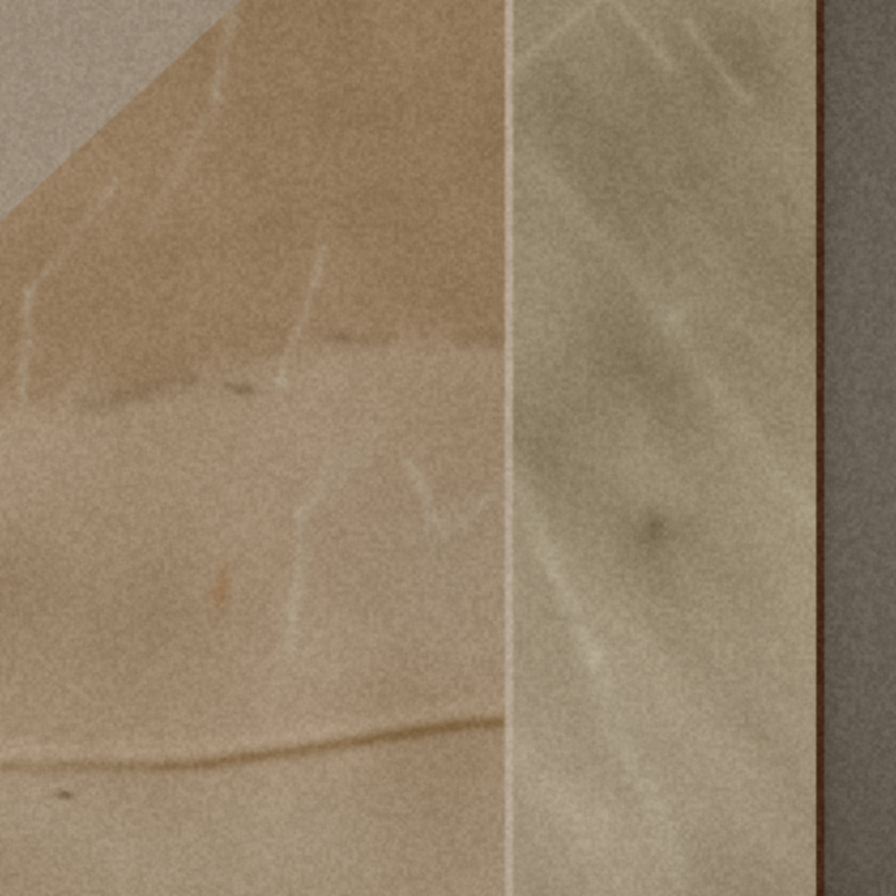
Write a three.js fragment shader that draws this texture.

```glsl
// Draws two veined sandstone tiles with a pale joint, a brown edge strip and a grey wall.
varying vec2 vUv;

float hash(vec2 p) {
  vec3 q = fract(vec3(p.xyx) * 0.1031);
  q += dot(q, q.yzx + 33.33);
  return fract((q.x + q.y) * q.z);
}

float noise(vec2 p) {
  vec2 i = floor(p), f = fract(p);
  f = f * f * (3.0 - 2.0 * f);
  return mix(mix(hash(i), hash(i + vec2(1, 0)), f.x),
             mix(hash(i + vec2(0, 1)), hash(i + vec2(1, 1)), f.x), f.y);
}

float fbm(vec2 p) {
  float sum = 0.0, amp = 0.5;
  for (int i = 0; i < 5; i++) {
    sum += amp * noise(p);
    p = mat2(1.6, 1.2, -1.2, 1.6) * p + 7.3;
    amp *= 0.5;
  }
  return sum;
}

// Soft line from a to b, w wide
float vein(vec2 p, vec2 a, vec2 b, float w) {
  vec2 d = b - a;
  float t = clamp(dot(p - a, d) / dot(d, d), 0.0, 1.0);
  float r = length(p - a - d * t) / w;
  return exp(-r * r);
}

// Soft elliptical patch
float spot(vec2 p, vec2 center, vec2 size) {
  vec2 d = (p - center) / size;
  return exp(-dot(d, d));
}

float band(float x, float center, float halfWidth, float soft) {
  return 1.0 - smoothstep(halfWidth - soft, halfWidth + soft, abs(x - center));
}

vec3 leftTile(vec2 p, vec2 q, float cloud) {
  // Darker ochre layer over a pinker one
  float ridge = 0.535 + 0.08 * smoothstep(0.0, 0.42, q.x);
  float upper = smoothstep(-0.025, 0.03, q.y - ridge);
  vec3 c = mix(vec3(0.615, 0.53, 0.43), vec3(0.575, 0.475, 0.36), upper);
  c = mix(c, vec3(0.63, 0.56, 0.47), 0.6 * spot(p, vec2(0.50, 0.36), vec2(0.12, 0.12)));
  c = mix(c, vec3(0.62, 0.55, 0.455), 0.6 * smoothstep(0.16, 0.08, p.y));
  c += (cloud - 0.48) * vec3(0.10, 0.11, 0.12);

  // Broken dark seam along the ridge
  float seam = exp(-pow((q.y - ridge) / 0.012, 2.0)) * smoothstep(0.4, 0.65, noise(p * 19.0));
  c -= 0.055 * seam * vec3(0.9, 0.9, 1.0);
  c -= 0.12 * spot(q, vec2(0.272, 0.567), vec2(0.02, 0.008));
  c -= 0.09 * spot(q, vec2(0.380, 0.620), vec2(0.013, 0.008));
  c -= 0.05 * spot(q, vec2(0.215, 0.575), vec2(0.018, 0.012));
  c -= 0.14 * spot(q, vec2(0.070, 0.113), vec2(0.010, 0.007));
  c -= vec3(0.02, 0.06, 0.09) * spot(q, vec2(0.247, 0.345), vec2(0.010, 0.025));

  // Ochre stripe rising to the joint
  float stripeY = 0.142 + 0.055 * smoothstep(0.15, 0.62, p.x) + 0.006 * (noise(p * 14.0) - 0.5);
  float below = p.y - stripeY;
  float strength = 0.55 + 0.45 * smoothstep(0.12, 0.25, p.x);
  c -= strength * vec3(0.10, 0.12, 0.15) * exp(-pow(below / 0.008, 2.0));
  c += 0.035 * exp(-pow((below - 0.018) / 0.012, 2.0));

  // Pale veins
  float pale = vein(q, vec2(0.025, 0.54), vec2(0.030, 0.67), 0.007);
  pale += vein(q, vec2(0.030, 0.67), vec2(0.130, 0.80), 0.006);
  pale += 0.6 * vein(q, vec2(0.17, 0.75), vec2(0.245, 0.90), 0.006);
  pale += vein(q, vec2(0.245, 0.90), vec2(0.265, 1.0), 0.008);
  pale += 0.9 * vein(q, vec2(0.315, 0.58), vec2(0.362, 0.72), 0.006);
  pale += 0.8 * vein(q, vec2(0.325, 0.27), vec2(0.338, 0.43), 0.009);
  pale += 0.6 * vein(q, vec2(0.338, 0.43), vec2(0.420, 0.52), 0.012);
  pale += 0.7 * vein(q, vec2(0.455, 0.48), vec2(0.480, 0.42), 0.007);
  pale += 0.6 * vein(q, vec2(0.480, 0.40), vec2(0.560, 0.46), 0.012);
  pale += 0.8 * spot(q, vec2(0.10, 0.565), vec2(0.022, 0.022));
  c += pale * vec3(0.035, 0.05, 0.06) * (0.5 + noise(p * 35.0));

  // Smooth greyer corner cut on the diagonal
  float corner = smoothstep(-0.003, 0.003, p.y - 0.753 - 0.92 * p.x);
  return mix(c, vec3(0.61, 0.55, 0.48) - 0.04 * (p.y - 0.85), corner);
}

vec3 rightTile(vec2 p, vec2 q, float cloud) {
  vec3 c = mix(vec3(0.625, 0.57, 0.475), vec3(0.565, 0.51, 0.41), smoothstep(0.1, 0.75, p.y));
  float streaks = fbm(vec2(dot(q, vec2(0.8, 0.6)) * 14.0, dot(q, vec2(-0.6, 0.8)) * 4.0));
  c += (streaks - 0.48) * 0.13 + (cloud - 0.48) * 0.06;
  c -= 0.05 * spot(q, vec2(0.67, 0.58), vec2(0.06, 0.09));
  c -= 0.05 * spot(q, vec2(0.85, 0.95), vec2(0.07, 0.06));
  c -= 0.05 * spot(q, vec2(0.74, 0.40), vec2(0.05, 0.04));
  c -= 0.10 * spot(q, vec2(0.733, 0.408), vec2(0.011, 0.018));
  float pale = 0.8 * vein(q, vec2(0.58, 0.83), vec2(0.75, 0.64), 0.018);
  pale += 0.8 * vein(q, vec2(0.75, 0.64), vec2(0.91, 0.41), 0.016);
  pale += 0.8 * vein(q, vec2(0.58, 0.47), vec2(0.66, 0.27), 0.012);
  pale += 0.6 * vein(q, vec2(0.66, 0.27), vec2(0.76, 0.04), 0.020);
  pale += vein(q, vec2(0.68, 1.0), vec2(0.75, 0.93), 0.007);
  pale += vein(q, vec2(0.77, 0.98), vec2(0.84, 0.89), 0.006);
  pale += 0.9 * vein(q, vec2(0.58, 0.92), vec2(0.66, 1.0), 0.009);
  return c + pale * vec3(0.045, 0.053, 0.055);
}

void main() {
  vec2 p = vUv;
  vec2 q = p + 0.025 * (vec2(fbm(p * 13.0), fbm(p * 13.0 + 40.0)) - 0.48);
  float cloud = fbm(p * 6.0 + 3.0);
  vec3 c = mix(leftTile(p, q, cloud), rightTile(p, q, cloud), smoothstep(0.566, 0.570, p.x));
  c = mix(c, vec3(0.72, 0.66, 0.59), 0.9 * band(p.x, 0.568, 0.0045, 0.003));

  // Wall in shade, then the brown strip
  vec3 wall = vec3(0.42, 0.385, 0.345) - 0.16 * pow(p.y - 0.55, 2.0);
  wall -= 0.05 * exp(-(p.x - 0.92) / 0.018);
  c = mix(c, wall, smoothstep(0.914, 0.918, p.x));
  c = mix(c, vec3(0.27, 0.16, 0.09), band(p.x, 0.9155, 0.0045, 0.002));

  // Woven grain
  float grain = noise(p * 210.0) + 0.7 * noise(mat2(0.8, 0.6, -0.6, 0.8) * p * 330.0) - 0.85;
  gl_FragColor = vec4(c + 0.055 * grain, 1.0);
}
```
